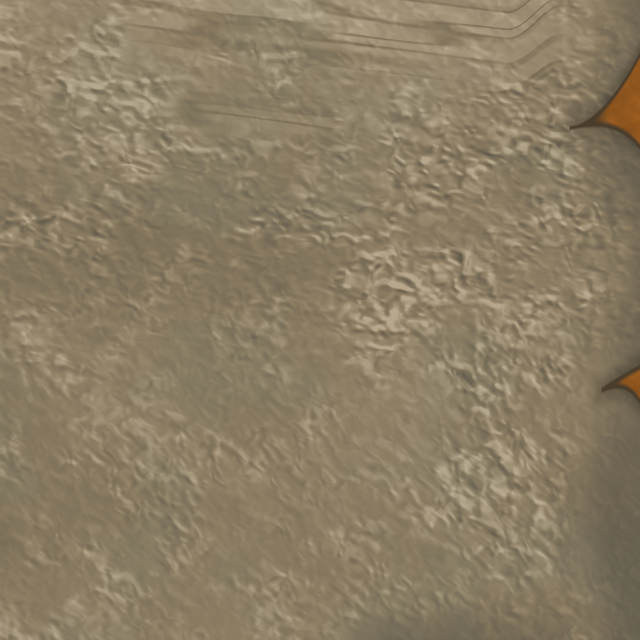
Give the GLSL for this texture, as a Shadertoy shader.

```glsl
const vec3 SHADE = vec3(0.41, 0.375, 0.31);
const vec3 CLAY = vec3(0.55, 0.49, 0.385);
const vec3 PALE = vec3(0.69, 0.63, 0.525);
const vec3 LEAF = vec3(0.58, 0.345, 0.12);
const vec3 STEM = vec3(0.29, 0.235, 0.17);

float hash(vec2 p) {
    vec3 q = fract(vec3(p.xyx) * 0.1031);
    q += dot(q, q.yzx + 33.33);
    return fract((q.x + q.y) * q.z);
}

float noise(vec2 p) {
    vec2 i = floor(p), f = fract(p);
    f = f * f * f * (f * (f * 6.0 - 15.0) + 10.0);
    vec2 e = vec2(0.0, 1.0);
    return mix(mix(hash(i), hash(i + e.yx), f.x),
               mix(hash(i + e.xy), hash(i + e.yy), f.x), f.y);
}

float fbm(vec2 p) {
    float sum = 0.0, weight = 0.5;
    for (int i = 0; i < 4; i++) {
        sum += weight * noise(p);
        p = mat2(1.6, 1.2, -1.2, 1.6) * p + 7.3;
        weight *= 0.5;
    }
    return sum / 0.9375;
}

// Coordinates along and across a direction that falls to the right
vec2 slant(vec2 p, float angle) {
    float c = cos(angle), s = sin(angle);
    return vec2(c * p.x - s * p.y, s * p.x + c * p.y);
}

// Lit and shaded sides of small scratches, with pale crests
float relief(vec2 p, float angle, vec2 scale) {
    vec2 q = slant(p, angle) * scale;
    q += 1.4 * (vec2(noise(p * 45.0), noise(p * 45.0 + 19.0)) - 0.5);
    float height = noise(q);
    float lit = height - noise(q + vec2(0.35, 0.65));
    return lit + 0.55 * smoothstep(0.62, 0.92, height) - 0.08;
}

float grain(vec2 p, float angle) {
    return 0.62 * relief(p, angle, vec2(42.0, 82.0))
         + 0.50 * relief(p + 3.7, angle + 0.25, vec2(85.0, 150.0));
}

// Long dark furrows that curl upward at their right end
float furrows(vec2 p) {
    float bend = 0.06 * smoothstep(0.79, 0.88, p.x);
    float across = p.y + 0.13 * p.x - bend + 0.008 * noise(p * 9.0);
    float n = noise(vec2(p.x * 5.0, across * 75.0));
    float ridge = 1.0 - abs(2.0 * n - 1.0);
    return smoothstep(0.5, 0.95, ridge) * (0.5 + 0.7 * noise(p * vec2(14.0, 40.0)));
}

float box(vec2 p, vec2 low, vec2 high, float soft) {
    vec2 m = smoothstep(low - soft, low + soft, p)
           * (1.0 - smoothstep(high - soft, high + soft, p));
    return m.x * m.y;
}

// Signed height inside a leaf that opens to the right of its tip
float leafDepth(vec2 p, vec2 tip, float len, float rise, float power, float drop) {
    float t = (p.x - tip.x) / len;
    float s = max(t, 0.0);
    float top = tip.y + rise * pow(s, power) + 0.003;
    float low = tip.y + 0.02 * s - drop * s * s * s - 0.003;
    return min(min(top - p.y, p.y - low) * 0.65, t * len);
}

vec3 paintLeaf(vec3 ground, vec2 p, float depth, float t, float soft) {
    float body = smoothstep(0.0, 0.006, depth - 0.002) * smoothstep(0.3, 0.6, t);
    vec3 color = mix(STEM, LEAF * (0.86 + 0.3 * fbm(p * 40.0)), body);
    ground *= 1.0 - 0.18 * smoothstep(-0.02, 0.0, depth);
    return mix(ground, color, smoothstep(-soft, soft, depth));
}

void mainImage(out vec4 fragColor, in vec2 fragCoord) {
    vec2 p = fragCoord / iResolution.xy;
    float soft = max(0.0018, 1.0 / iResolution.y);
    float broad = fbm(p * 5.0 + 2.0);
    float patchy = fbm(p * 14.0 + 8.0);

    // Broad light across the ground
    float upper = smoothstep(0.72, 1.0, p.y);
    float band = box(p, vec2(0.62, 0.12), vec2(0.92, 0.85), 0.14);
    float tone = 0.545 + 0.055 * upper + 0.03 * band;
    tone += 0.09 * (broad - 0.5) + 0.07 * (patchy - 0.5);

    // Level scratches above, slanted ones below
    float level = smoothstep(0.35, 0.58, p.y + 0.3 * (broad - 0.5));
    float scratches = mix(grain(p, 0.55), grain(p, 0.1), level);
    float rough = 0.6 + 0.3 * level + 0.45 * band;
    rough *= 0.45 + 1.1 * smoothstep(0.25, 0.7, patchy);

    // Combed furrows along the top and in a short lower patch
    float slope = p.y + 0.12 * p.x;
    float combed = box(vec2(p.x, slope), vec2(0.2, 0.965), vec2(0.87, 1.2), 0.03);
    combed = max(combed, box(vec2(p.x, slope), vec2(0.28, 0.835), vec2(0.53, 0.885), 0.02));
    tone += 0.145 * scratches * rough * (1.0 - 0.55 * combed);
    tone += combed * (0.025 - 0.125 * furrows(p));

    // Soft shadow on the right and lower edges
    float rightEdge = 0.935 + 0.12 * (noise(vec2(p.y * 5.0, 4.0)) - 0.5)
                    - 0.03 * smoothstep(0.6, 0.75, p.y);
    float shadow = smoothstep(-0.06, 0.07, p.x - rightEdge + 0.06 * (patchy - 0.5));
    float lowEdge = box(p, vec2(0.58, -0.3), vec2(0.9, 0.03), 0.06);
    shadow = max(shadow, 0.85 * lowEdge);
    tone = mix(tone, 0.425 + 0.25 * (tone - 0.55), shadow);

    vec3 color = mix(SHADE, CLAY, clamp((tone - 0.41) / 0.14, -0.4, 1.0));
    color = mix(color, PALE, clamp((tone - 0.55) / 0.14, 0.0, 1.2));
    color += vec3(-0.012, 0.0, 0.006) * smoothstep(0.5, 0.7, fbm(p * 7.0 + 31.0));

    // Leaves entering from the right
    vec2 highTip = vec2(0.89, 0.8), lowTip = vec2(0.94, 0.39);
    float highLeaf = leafDepth(p, highTip, 0.11, 0.115, 1.8, 0.05);
    float lowLeaf = leafDepth(p, lowTip, 0.06, 0.037, 0.9, 0.038);
    color = paintLeaf(color, p, highLeaf, (p.x - highTip.x) / 0.11, soft);
    color = paintLeaf(color, p, lowLeaf, (p.x - lowTip.x) / 0.06, soft);

    fragColor = vec4(clamp(color, 0.0, 1.0), 1.0);
}
```
